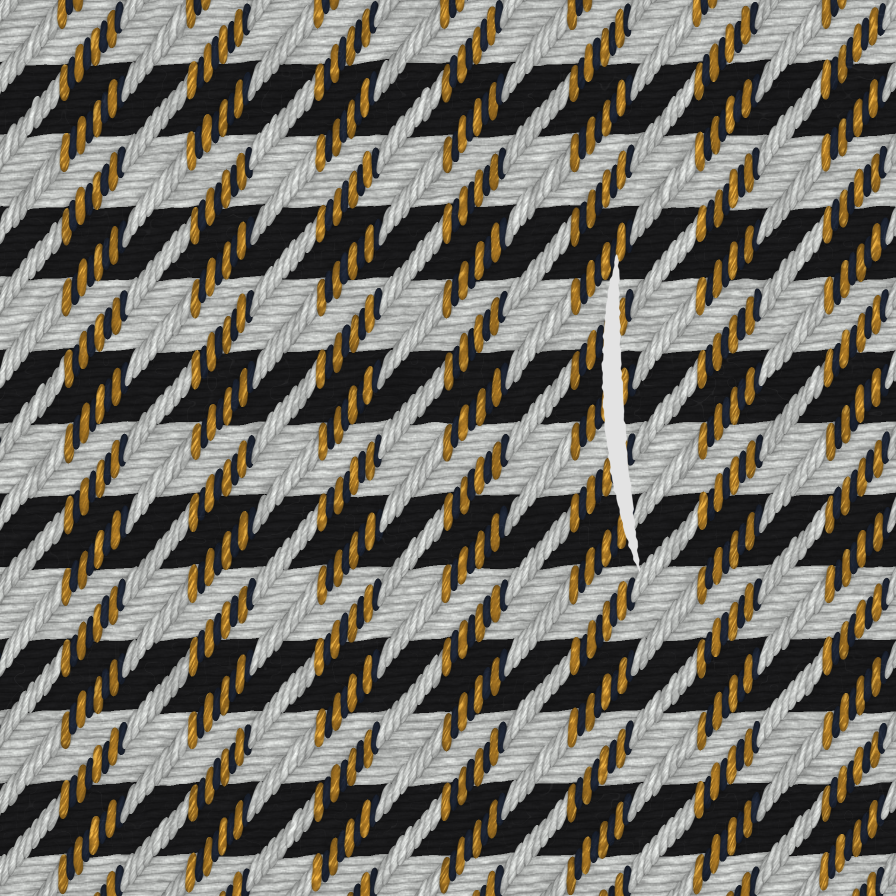
This texture is drawn by a Shadertoy shader. Its source:

```glsl
// Woven houndstooth twill: paired black, white, gold and navy yarns, with one pale slit.

const float PI = 3.14159265;
const vec2 THREAD = vec2(13.6, 15.44);   // warp and weft pitch, canvas = 768 units

float hash(vec2 p) {
    p = fract(p * vec2(0.1031, 0.1137));
    p += dot(p, p.yx + 33.33);
    return fract((p.x + p.y) * p.x * 47.3);
}

float noise(vec2 p) {
    vec2 i = floor(p), f = fract(p);
    f = f * f * (3.0 - 2.0 * f);
    return mix(mix(hash(i), hash(i + vec2(1, 0)), f.x),
               mix(hash(i + vec2(0, 1)), hash(i + vec2(1, 1)), f.x), f.y);
}

// Horizontal yarns: four black, four white, each made of two strands.
vec3 weft(vec2 p) {
    vec2 t = p / THREAD;
    float float4 = mod(t.x + t.y - 1.25, 4.0) - 2.0;
    float y = t.y + 0.07 * float4 + 0.12 * (noise(p * vec2(0.06, 0.12)) - 0.5);
    float strand = floor(y * 2.0);
    float round1 = sin(PI * fract(y * 2.0));
    float fibre = noise(vec2(p.x * 0.16 + p.y * 0.1, p.y * 0.9) + strand * 7.0);
    bool black = mod(y, 8.0) < 4.0;
    vec3 tint = black ? vec3(0.105, 0.105, 0.11) : vec3(0.80, 0.81, 0.80);
    float shade = (0.66 + 0.34 * sqrt(round1)) * (1.0 - 0.09 * float4 * float4);
    shade *= 0.87 + 0.24 * fibre + 0.08 * (hash(vec2(strand, floor((t.x + t.y) / 4.0))) - 0.5);
    return tint * shade;
}

// Vertical floats over two wefts, stepping up to the right; drawn over the weft.
vec3 warp(vec2 p, vec3 color) {
    float strandWidth = 0.5 * THREAD.x;
    float nearest = floor(p.x / strandWidth);
    for (int k = -1; k <= 1; k++) {
        float n = nearest + float(k);
        float kind = mod(n, 16.0);
        bool white = kind >= 8.0;
        bool gold = !white && mod(kind, 2.0) < 0.5;

        // Locate the closest float of this strand
        float middle = 1.0 - 0.5 * n;
        float cell = floor((p.y / THREAD.y - middle) / 4.0 + 0.5);
        float rnd = hash(vec2(n, cell) + 91.0);
        vec2 q = p - vec2((n + 0.5) * strandWidth, (middle + 4.0 * cell) * THREAD.y);
        q.x += (white ? 0.28 : 0.06) * q.y + 1.2 * (rnd - 0.5);
        q.y += 3.0 * (rnd - 0.5);

        // Tapered strand with rounded shading and twisted fibres
        float halfLength = gold ? 16.5 : white ? 17.0 : 14.0;
        float along = q.y / halfLength;
        float halfWidth = (gold ? 4.3 : 3.7) * sqrt(max(1.0 - along * along * along * along, 0.001));
        float across = q.x / halfWidth;
        float cover = (1.0 - smoothstep(0.82, 1.12, abs(across))) * step(abs(along), 1.0);
        float fibre = noise(vec2(q.x * 0.9 + q.y * 0.35, q.y * 0.18) + n * 5.0);
        vec3 tint = white ? vec3(0.82, 0.83, 0.82)
                  : gold ? vec3(0.68, 0.48, 0.15) : vec3(0.12, 0.15, 0.21);
        float shade = 0.56 + 0.44 * sqrt(max(1.0 - across * across, 0.0));
        shade *= (1.0 - 0.25 * along * along) * (0.86 + 0.28 * fibre) * (0.93 + 0.14 * rnd);
        vec3 strand = tint * shade;
        if (gold) strand += vec3(0.16, 0.16, 0.11) * smoothstep(0.55, 0.9, fibre);

        // Contact shadow around the strand
        float halo = 1.0 - smoothstep(0.9, 1.7, length(vec2(across, along * 1.15)));
        color *= 1.0 - 0.22 * halo * (1.0 - cover);
        color = mix(color, strand, cover);
    }
    return color;
}

// Narrow curved cut with ragged sides; p runs downward.
float slit(vec2 p) {
    float t = (p.y - 218.0) / 272.0;
    float inside = clamp(t, 0.0, 1.0);
    float center = 529.0 - 30.0 * t + 49.0 * t * t;
    float halfWidth = 8.8 * pow(sin(PI * inside), 0.65);
    halfWidth += 1.6 * (noise(vec2(p.y * 0.25, step(center, p.x) * 9.0)) - 0.5);
    return (1.0 - smoothstep(-0.5, 0.5, abs(p.x - center) - halfWidth))
         * step(0.0, t) * step(t, 1.0);
}

vec3 cloth(vec2 uv) {
    vec2 p = vec2(uv.x, 1.0 - uv.y) * 768.0;
    // Slight bowing and hand of the fabric
    vec2 bent = p - vec2(51.0 + 4.0 * sin(PI * p.y / 768.0), 54.0);
    bent += 3.0 * (vec2(noise(p * 0.018), noise(p * 0.018 + 40.0)) - 0.5);
    bent += 1.0 * (vec2(noise(p * 0.13), noise(p * 0.13 + 70.0)) - 0.5);
    vec3 color = warp(bent, weft(bent));
    // Fine fuzz and stray hairs
    color *= 0.94 + 0.12 * noise(p * 0.8);
    float hair = abs(noise(p * 0.11 + 13.0) - 0.5);
    color += 0.055 * (1.0 - smoothstep(0.0, 0.025, hair)) * noise(p * 0.07);
    return mix(color, vec3(0.89), slit(p));
}

void mainImage(out vec4 fragColor, in vec2 fragCoord) {
    // Four samples per pixel
    vec3 sum = vec3(0.0);
    for (int i = 0; i < 4; i++) {
        vec2 offset = vec2(i % 2, i / 2) * 0.5 - 0.25;
        sum += cloth((fragCoord + offset) / iResolution.xy);
    }
    fragColor = vec4(sum / 4.0, 1.0);
}
```
